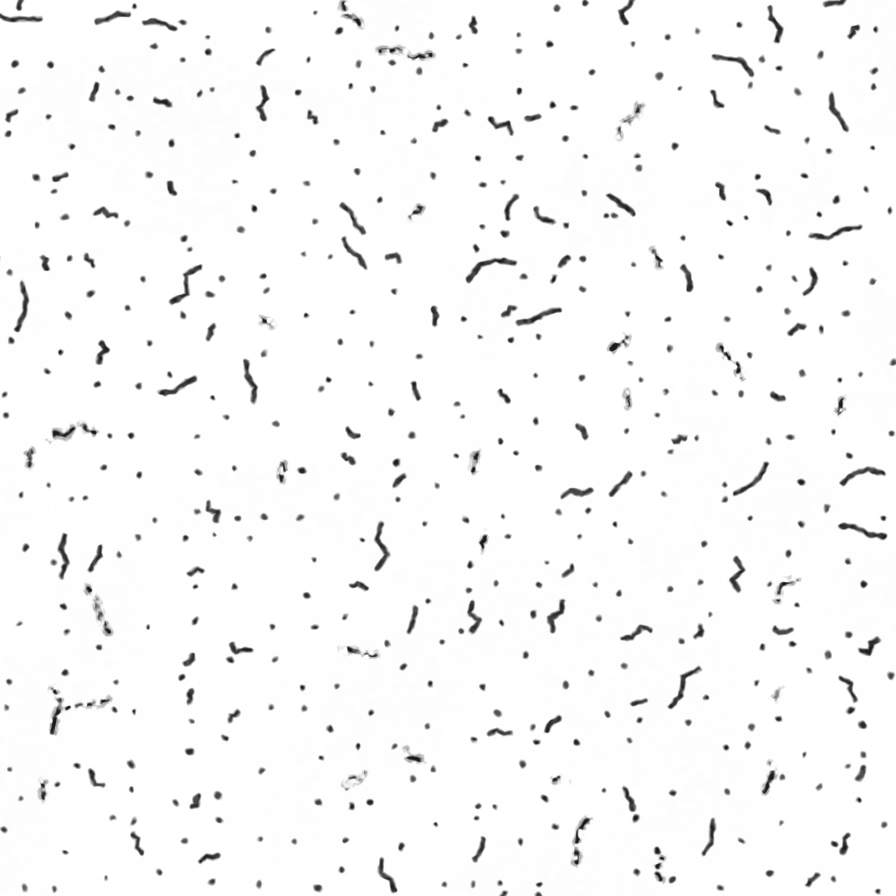
Give the GLSL for this texture, as a three.js fragment shader.

```glsl
#define DOT_CELLS 22.0
#define DOT_SHARE 0.93
#define DOT_RADIUS 0.0028
#define WORM_CELLS 12.0
#define WORM_SHARE 0.86
#define WORM_RADIUS 0.0027
#define WORM_LENGTH vec2(0.012, 0.055)
#define WORN_SHARE 0.3
#define EDGE_SOFTNESS 0.0019
#define INK_GREY 0.1
#define PAPER_MOTTLE 0.012

varying vec2 vUv;

vec2 hash2(vec2 p) {
  vec3 q = fract(p.xyx * vec3(0.1031, 0.1030, 0.0973));
  q += dot(q, q.yzx + 33.33);
  return fract((q.xx + q.yz) * q.zy);
}

float noise(vec2 p) {
  vec2 i = floor(p), f = fract(p);
  f = f * f * (3.0 - 2.0 * f);
  float low = mix(hash2(i).x, hash2(i + vec2(1.0, 0.0)).x, f.x);
  float high = mix(hash2(i + vec2(0.0, 1.0)).x, hash2(i + 1.0).x, f.x);
  return mix(low, high, f.y);
}

vec2 rotate(vec2 p, float angle) {
  float c = cos(angle), s = sin(angle);
  return vec2(c * p.x + s * p.y, c * p.y - s * p.x);
}

float segment(vec2 p, vec2 a, vec2 b) {
  vec2 pa = p - a, ba = b - a;
  return length(pa - ba * clamp(dot(pa, ba) / dot(ba, ba), 0.0, 1.0));
}

float coverage(float dist) {
  return 1.0 - smoothstep(-EDGE_SOFTNESS, EDGE_SOFTNESS, dist);
}

// Bent stroke of three joined pieces, lying along x
float wormDistance(vec2 p, float len, vec2 id) {
  vec2 bendA = hash2(id + 31.7) - 0.5;
  vec2 bendB = hash2(id + 57.3) - 0.5;
  vec2 a = vec2(-0.5, bendA.x * 0.35) * len;
  vec2 b = vec2(-0.17, bendA.y * 0.4) * len;
  vec2 c = vec2(0.17, bendB.x * 0.4) * len;
  vec2 d = vec2(0.5, bendB.y * 0.35) * len;
  return min(segment(p, a, b), min(segment(p, b, c), segment(p, c, d)));
}

// Nearest worm: x = distance to its spine, y = 1 if its ink is worn
vec2 nearestWorm(vec2 p) {
  vec2 nearest = vec2(1.0, 0.0);
  vec2 cell = floor(p * WORM_CELLS);
  for (int j = -1; j <= 1; j++) {
    for (int i = -1; i <= 1; i++) {
      vec2 id = cell + vec2(float(i), float(j));
      vec2 kind = hash2(id + 83.1), form = hash2(id + 11.9);
      if (kind.x > WORM_SHARE) continue;
      vec2 center = (id + 0.5 + 0.8 * (hash2(id + 5.3) - 0.5)) / WORM_CELLS;
      float len = mix(WORM_LENGTH.x, WORM_LENGTH.y, form.x * form.x);
      float dist = wormDistance(rotate(p - center, form.y * 3.1416), len, id);
      if (dist < nearest.x) nearest = vec2(dist, step(kind.y, WORN_SHARE));
    }
  }
  return nearest;
}

float wormInk(vec2 p) {
  vec2 worm = nearestWorm(p);
  float grain = noise(p * 210.0 + 40.0);
  float radius = WORM_RADIUS * mix(0.7, 1.25, noise(p * 130.0 + 9.0));
  float solid = coverage(worm.x - radius) * mix(0.75, 1.0, grain);
  float patchy = coverage(worm.x - radius) * smoothstep(0.1, 0.75, grain);
  float fringe = coverage(worm.x - 2.0 * radius) * 0.4 * smoothstep(0.3, 0.9, grain);
  return mix(solid, max(patchy, fringe), worm.y);
}

// Slightly oval specks, left out where a worm already lies
float dotInk(vec2 p) {
  vec2 cell = floor(p * DOT_CELLS);
  vec2 center = vec2(0.0), nearestId = vec2(0.0);
  float nearest = 1.0;
  for (int j = -1; j <= 1; j++) {
    for (int i = -1; i <= 1; i++) {
      vec2 id = cell + vec2(float(i), float(j));
      if (hash2(id + 71.7).x > DOT_SHARE) continue;
      vec2 c = (id + 0.5 + 0.85 * (hash2(id + 19.1) - 0.5)) / DOT_CELLS;
      float dist = length(p - c);
      if (dist < nearest) { nearest = dist; center = c; nearestId = id; }
    }
  }
  if (nearest > 4.0 * DOT_RADIUS || nearestWorm(center).x < 0.011) return 0.0;
  vec2 look = hash2(nearestId + 43.7), form = hash2(nearestId + 97.3);
  vec2 q = rotate(p - center, form.x * 3.1416);
  q.x /= 1.0 + 0.5 * form.y * form.y;
  float radius = DOT_RADIUS * mix(0.75, 1.2, look.x);
  return coverage(length(q) - radius) * mix(0.7, 1.0, look.y);
}

void main() {
  // Ragged outlines
  vec2 wobble = vec2(noise(vUv * 190.0), noise(vUv * 190.0 + 63.0)) - 0.5;
  vec2 p = vUv + 0.0022 * wobble;
  float ink = max(wormInk(p), dotInk(p));

  // Faintly mottled white paper
  float paper = 1.0 - PAPER_MOTTLE * noise(vUv * 120.0) * noise(vUv * 9.0 + 17.0);
  gl_FragColor = vec4(vec3(mix(paper, INK_GREY, ink)), 1.0);
}
```
